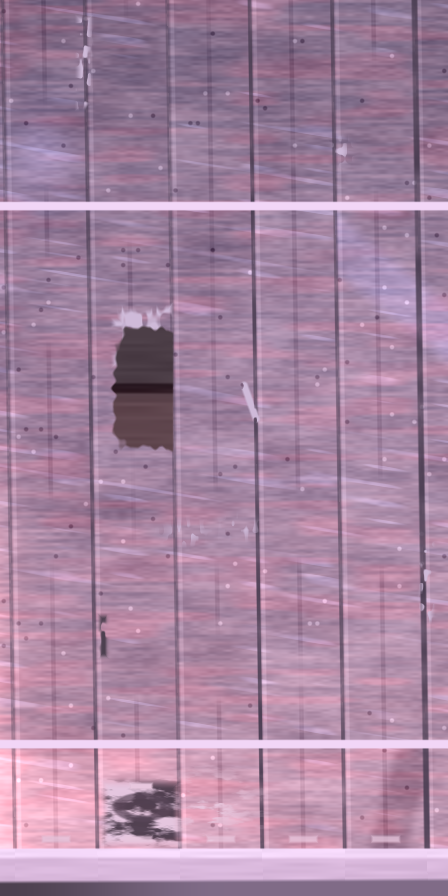
Write a WebGL 1 fragment shader that draws this texture.

```glsl
precision highp float;
// Weathered violet plank wall with a broken opening, two pale rails and a sill.
uniform vec2 u_resolution;

float hash(vec2 p) {
  vec3 q = fract(p.xyx * .1031);
  q += dot(q, q.yzx + 33.33);
  return fract((q.x + q.y) * q.z);
}

float noise(vec2 p) {
  vec2 i = floor(p), f = fract(p);
  f = f * f * (3. - 2. * f);
  return mix(mix(hash(i), hash(i + vec2(1, 0)), f.x),
             mix(hash(i + vec2(0, 1)), hash(i + 1.), f.x), f.y);
}

float fbm(vec2 p) {
  float sum = 0., amp = .53;
  for (int i = 0; i < 4; i++) {
    sum += amp * noise(p);
    p = p * 2.03 + 17.;
    amp *= .5;
  }
  return sum;
}

// Soft rectangle
float box(vec2 p, vec2 center, vec2 size, float soft) {
  vec2 d = abs(p - center) - size;
  return 1. - smoothstep(-soft, soft, max(d.x, d.y));
}

// Soft ellipse
float blob(vec2 p, vec2 center, vec2 radius) {
  vec2 d = (p - center) / radius;
  return exp(-dot(d, d));
}

// Soft stroke between two points
float stroke(vec2 p, vec2 a, vec2 b, float width) {
  vec2 d = b - a;
  float t = clamp(dot(p - a, d) / dot(d, d), 0., 1.);
  return 1. - smoothstep(width * .4, width, length(p - a - d * t));
}

void main() {
  vec2 p = gl_FragCoord.xy / u_resolution * vec2(1, 2);
  float lean = p.x - .035 + .015 * p.y;
  float plank = floor(lean / .184);
  float seam = floor(lean / .184 + .5);
  float seamX = lean - seam * .184;

  // Wood tone, warmer toward the bottom
  vec3 col = mix(vec3(.69, .55, .655), vec3(.62, .51, .625), smoothstep(.3, 1.2, p.y));
  col = mix(col, vec3(.52, .435, .545), smoothstep(1.2, 1.9, p.y));
  float streak = noise(p * vec2(9, 130) + plank * 7.3);
  float grain = noise(p * vec2(55, 210));
  float stain = fbm(p * vec2(6, 11) + plank * 3.1);
  col += .04 * (hash(vec2(plank + 9., 3)) - .5) + .07 * (grain - .5);
  col += vec3(.13, .09, .08) * (streak - .5) + .17 * (stain - .5);
  col.r += .07 * smoothstep(.5, .85, noise(p * vec2(7, 48) + 40.));

  // Worn pale areas, warm light at the left and foot, shadows
  float wear = blob(p, vec2(.09, 1.65), vec2(.08, .12));
  wear += stroke(p, vec2(.71, 1.49), vec2(1.02, 1.24), .07) * step(.736, lean);
  col += vec3(.06, .07, .11) * wear * (.5 + stain);
  float foot = 1. - smoothstep(.3, .35, p.y);
  float warmth = exp(-p.x * 18.) * (1. - smoothstep(.7, 1.2, p.y));
  warmth += foot * (1.2 - smoothstep(.1, .9, p.x));
  col += vec3(.17, .1, .09) * warmth;
  col -= .13 * stroke(p, vec2(.87, .12), vec2(.92, .3), .06);
  col -= .12 * blob(p, vec2(.27, .86), vec2(.08, .025)) * (.5 + streak);

  // Faint scratches and scattered flecks
  float scratch = noise(vec2(p.x * 7., (p.y + p.x * .16) * 75.));
  col += vec3(.08, .09, .12) * smoothstep(.77, .95, scratch);
  vec2 grid = p * 60., cell = floor(grid);
  float fleck = step(.978, hash(cell)) * (1. - smoothstep(.15, .42, length(fract(grid) - .5)));
  col += fleck * mix(-.16, .16, step(.5, hash(cell + 71.)));

  // Plank joints, heavier at the third and fifth, with hairlines between
  float weight = seam == 3. || seam == 5. ? .85 : (seam == 1. || seam == 4. ? .65 : .42);
  float width = seam == 5. ? .009 : .006;
  float joint = 1. - smoothstep(width * .4, width, abs(seamX));
  col = mix(col, vec3(.29, .24, .32), joint * weight * (.65 + .5 * noise(vec2(seam, p.y * 22.))));
  col += .07 * (1. - smoothstep(.002, .006, abs(seamX - .011)));
  float hairline = 1. - smoothstep(.001, .005, abs(abs(seamX) - .09));
  col -= .07 * hairline * smoothstep(.35, .65, noise(vec2(plank, p.y * 6.)));

  // Pale chips along joints and scars
  float ragged = noise(p * vec2(100, 65));
  float chips = box(p, vec2(.188, 1.86), vec2(.013, .1), .01);
  chips += box(p, vec2(.952, .7), vec2(.012, .085), .01);
  chips += blob(p, vec2(.415, .81), vec2(.04, .022));
  chips += blob(p, vec2(.54, .82), vec2(.035, .02));
  chips += blob(p, vec2(.76, 1.66), vec2(.02, .025));
  chips = min(chips, 1.) * smoothstep(.58, .76, ragged);
  chips = max(chips, stroke(p, vec2(.545, 1.14), vec2(.572, 1.065), .011) * smoothstep(.25, .5, ragged));

  // Splintered opening with a crossbar inside
  float tear = (noise(vec2(p.x * 75., 4)) - .5) * .025;
  float splinter = box(p, vec2(.325, 1.285 + tear), vec2(.058, .026), .008);
  splinter = max(splinter, box(p, vec2(.266, 1.235), vec2(.012, .05), .008));
  chips = max(chips, splinter * smoothstep(.35, .65, noise(p * vec2(90, 35))));
  col = mix(col, vec3(.81, .73, .85), chips);
  vec2 torn = p + vec2((noise(vec2(p.y * 60., 8)) - .5) * .014, tear * .7);
  float cut = .7 * max(0., abs(torn.y - 1.132) - .088);
  float hole = box(torn, vec2(.324, 1.132), vec2(.07, .133), .004);
  hole *= smoothstep(-.008, .008, torn.x - .25 - cut) * (1. - smoothstep(.384, .389, p.x));
  vec3 inside = mix(vec3(.37, .27, .3), vec3(.29, .235, .27), smoothstep(1.09, 1.16, p.y));
  inside -= .15 * box(p, vec2(.32, 1.133), vec2(.08, .011), .004) - .05 * (streak - .5);
  col = mix(col, inside, hole);
  float gouge = box(p, vec2(.231 + tear * .4, .58), vec2(.011, .045), .008);
  col = mix(col, vec3(.3, .25, .31), gouge * smoothstep(.2, .5, ragged));

  // Shattered panel at the foot
  float shards = fbm(p * vec2(22, 60) + 5.);
  vec3 debris = mix(vec3(.26, .21, .27), vec3(.9, .79, .89), smoothstep(.36, .66, shards));
  float ring = abs(length((p - vec2(.318, .198)) / vec2(.065, .032)) - .8);
  debris = mix(vec3(.29, .23, .3), debris, .3 + .7 * smoothstep(.12, .3, ring));
  col = mix(col, debris, .9 * box(p, vec2(.315, .185), vec2(.083, .068), .015));

  // Pale slots, splashes, rails and sill
  float pale = box(p, vec2(.315, .245), vec2(.025, .007), .004);
  pale += blob(p, vec2(.47, .2), vec2(.09, .07)) * smoothstep(.52, .7, shards);
  pale += .75 * box(vec2(abs(seamX), p.y), vec2(.085, .127), vec2(.024, .007), .004);
  col = mix(col, vec3(.91, .78, .87), min(pale, 1.));
  float rail = 1. - smoothstep(.007, .012, min(abs(p.y - 1.54), abs(p.y - .339)));
  col = mix(col, vec3(.95, .84, .97), rail);
  vec3 sill = mix(vec3(.85, .72, .86), vec3(.96, .85, .98), smoothstep(.08, .09, p.y));
  vec3 under = mix(vec3(.3, .25, .31), vec3(.5, .42, .53), smoothstep(0., .5, p.x));
  sill = mix(under, sill + .06 * (streak - .5), smoothstep(.026, .036, p.y - .006 * p.x));
  gl_FragColor = vec4(mix(sill, col, smoothstep(.103, .109, p.y)), 1);
}
```
